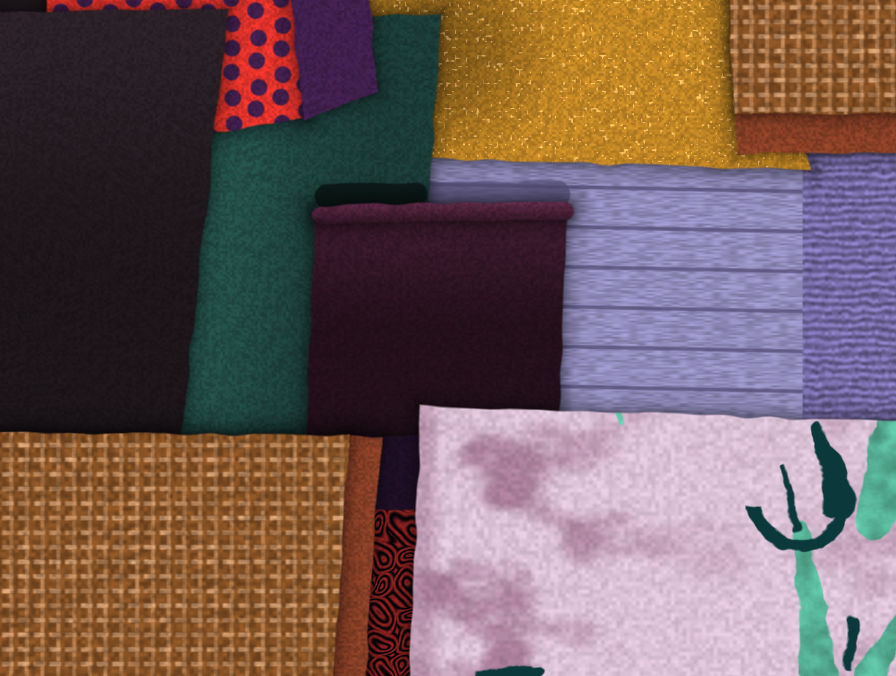
This texture is drawn by a Shadertoy shader. Its source:

```glsl
const vec2 CANVAS = vec2(7.68, 5.79);
const float EDGE = 0.012;
const float SHADOW = 0.4;
const float DOT_CELL = 0.21;
const float LINE_GAP = 0.342;
const vec2 KNOT_CELL = vec2(0.135, 0.125);
const vec3 CHARCOAL = vec3(0.12, 0.09, 0.11);
const vec3 GREEN = vec3(0.13, 0.29, 0.27);
const vec3 MAROON = vec3(0.16, 0.07, 0.12);
const vec3 PURPLE = vec3(0.25, 0.12, 0.3);
const vec3 RED = vec3(0.9, 0.2, 0.17);
const vec3 GOLD = vec3(0.75, 0.52, 0.14);
const vec3 LAVENDER = vec3(0.57, 0.55, 0.74);
const vec3 RIB = vec3(0.44, 0.4, 0.62);
const vec3 OCHRE = vec3(0.5, 0.3, 0.13);
const vec3 KNOT = vec3(0.77, 0.58, 0.42);
const vec3 RUST = vec3(0.54, 0.25, 0.15);
const vec3 PINK = vec3(0.86, 0.76, 0.84);
const vec3 MAUVE = vec3(0.66, 0.49, 0.6);
const vec3 TEAL = vec3(0.04, 0.22, 0.23);
const vec3 MINT = vec3(0.34, 0.7, 0.59);

float hash(vec2 p) { return fract(sin(dot(p, vec2(127.1, 311.7))) * 43758.5); }

float noise(vec2 p) {
    vec2 i = floor(p), f = fract(p), s = vec2(0, 1);
    f = f * f * (3. - 2. * f);
    return mix(mix(hash(i), hash(i + s.yx), f.x), mix(hash(i + s), hash(i + s.yy), f.x), f.y);
}

float fbm(vec2 p) {
    float sum = 0., amp = .5;
    for (int i = 0; i < 4; i++, amp *= .5, p = p * 2. + 7.) sum += amp * noise(p);
    return sum;
}

float cover(float d) { return smoothstep(EDGE, -EDGE, d); }

// Outward distance from an edge; corners run clockwise
float side(vec2 p, vec2 a, vec2 b) {
    vec2 e = normalize(b - a);
    return dot(p - a, vec2(e.y, -e.x));
}

float quad(vec2 p, vec4 top, vec4 base) {
    return max(max(side(p, top.xy, top.zw), side(p, top.zw, base.xy)),
               max(side(p, base.xy, base.zw), side(p, base.zw, top.xy)));
}

// Tapered stroke between two ends
float stroke(vec2 p, vec4 ends, float ra, float rb) {
    vec2 e = ends.zw - ends.xy, q = p - ends.xy;
    float t = clamp(dot(q, e) / dot(e, e), 0., 1.);
    return length(q - e * t) - mix(ra, rb, t);
}

// Cloth with a soft contact shadow
void lay(inout vec3 col, float d, vec3 cloth) {
    col *= 1. - SHADOW * exp(-max(d, 0.) * 14.);
    col = mix(col, cloth, cover(d));
}

vec3 waffle(vec2 p) {
    vec2 g = p / KNOT_CELL, f = fract(g) - .5;
    float bar = smoothstep(.24, .08, abs(f.y)) * smoothstep(.48, .25, abs(f.x));
    float stem = smoothstep(.2, .05, abs(f.x - .2)) * .6;
    vec3 c = mix(OCHRE, KNOT, max(bar, stem) * (.6 + .4 * hash(floor(g))));
    return c * (.8 + .4 * noise(p * 28.));
}

vec3 dots(vec2 p) {
    vec2 g = p / DOT_CELL;
    g.y += .5 * mod(floor(g.x), 2.);
    vec2 f = fract(g) - .5 - .14 * (hash(floor(g)) - .5);
    return mix(RED, PURPLE, cover((length(f) - .34) * DOT_CELL));
}

vec3 lavenderKnit(vec2 p) {
    float y = p.y - .02 * (p.x - 5.8) - 1.62;
    float line = abs(fract(y / LINE_GAP + .5) - .5) * LINE_GAP;
    vec3 c = LAVENDER * (.86 + .28 * noise(p * vec2(14, 65)));
    c = mix(c, RIB * .75, .75 * smoothstep(.025, .006, line));
    float ridge = sin(p.y * 88. + 3. * noise(p * 12.));
    vec3 cuff = RIB * (.87 + .18 * ridge + .3 * noise(p * 35.));
    return mix(c, cuff, cover(6.88 - p.x));
}

vec3 velvet(vec2 p) {
    float blotch = smoothstep(.42, .72, fbm(p * vec2(1.6, 2.6) + 3.));
    vec3 c = mix(PINK, MAUVE, blotch * (1. - .6 * smoothstep(4.2, 6.2, p.x)));
    c = mix(c, MAUVE, .55 * smoothstep(3.82, 3.65, p.x));
    c *= .92 + .16 * noise(p * 30.);
    // Leaves and stems
    vec2 q = p + .12 * (vec2(fbm(p * 5.), fbm(p * 5. + 9.)) - .47);
    float mint = stroke(q, vec4(7.68, 3.7, 7.5, 4.45), .2, .16);
    mint = min(mint, stroke(q, vec4(6.86, 4.5, 7.02, 5.75), .05, .17));
    mint = min(mint, stroke(q, vec4(7.7, 5.3, 7.45, 5.8), .05, .13));
    mint = min(mint, stroke(q, vec4(5.3, 3.5, 5.32, 3.63), .04, .02));
    c = mix(c, MINT * (.65 + .7 * fbm(p * 6.)), cover(mint));
    float ink = max(abs(length(q - vec2(6.84, 4.3)) - .36) - .055, 4.35 - q.y);
    ink = min(ink, stroke(q, vec4(7.03, 3.7, 7.2, 4.3), .05, .14));
    ink = min(ink, stroke(q, vec4(6.7, 4, 6.83, 4.5), .02, .035));
    ink = min(ink, stroke(q, vec4(7.31, 5.32, 7.28, 5.72), .05, .03));
    ink = min(ink, stroke(q, vec4(4.1, 5.78, 4.6, 5.77), .04, .05));
    return mix(c, TEAL, cover(ink));
}

void mainImage(out vec4 fragColor, in vec2 fragCoord) {
    // Canvas units, measured down from the top
    vec2 uv = fragCoord / iResolution.xy;
    vec2 p = vec2(uv.x, 1. - uv.y) * CANVAS;
    vec2 w = p + .03 * (vec2(noise(p * 5.), noise(p * 5. + 4.)) - .5);
    float grain = .85 + .3 * noise(p * 50.);
    vec3 col = CHARCOAL;
    // Lavender and gold knits
    lay(col, quad(w, vec4(3, 1, 8, 1), vec4(8, 3.8, 3, 3.8)), lavenderKnit(p));
    col = mix(col, RIB * .8, .7 * cover(stroke(w, vec4(3.6, 1.67, 4.77, 1.66), .11, .11)));
    vec3 gold = GOLD * grain * (.72 + .28 * smoothstep(.2, 1.2, length(p - vec2(3.8, .4))));
    gold += .25 * smoothstep(.78, .95, noise(p * 42.));
    lay(col, quad(w, vec4(3, -1, 6.2, -1), vec4(6.95, 1.46, 3, 1.34)), gold);
    // Green, dotted and charcoal cloths
    vec3 green = GREEN * grain * (.8 + .35 * smoothstep(3.6, 1.8, p.x + .2 * p.y));
    lay(col, quad(w, vec4(1.7, .16, 3.79, .12), vec4(3.5, 4, 1.4, 4)), green);
    col = mix(col, GREEN * .35, cover(stroke(w, vec4(2.8, 1.68, 3.56, 1.68), .1, .1)));
    lay(col, quad(w, vec4(.4, -1, 2.4, -1), vec4(2.62, 1, .4, 1.4)), dots(p) * grain);
    lay(col, quad(w, vec4(2.4, -1, 3.1, -1), vec4(3.23, .8, 2.6, 1.03)), PURPLE * grain);
    vec3 charcoal = CHARCOAL * grain * (1.4 - .5 * smoothstep(0., 2.5, p.y));
    lay(col, quad(w, vec4(-1, .12, 1.96, .07), vec4(1.54, 3.8, -1, 3.8)), charcoal);
    // Maroon cloth and rolled rim
    vec3 maroon = MAROON * grain * (1.4 - .55 * smoothstep(1.9, 2.9, p.y));
    lay(col, quad(w, vec4(2.7, 1.8, 4.86, 1.78), vec4(4.78, 3.8, 2.62, 3.8)), maroon);
    float rim = stroke(w, vec4(2.76, 1.84, 4.83, 1.8), .08, .08);
    lay(col, rim, MAROON * 1.7 * grain * (1. - 4. * (p.y - 1.82)));
    // Purple tube with red loops
    float loops = .5 + .5 * sin(30. * length(fract(p * 4. + noise(p * 6.)) - .5));
    vec3 tube = mix(PURPLE * .5, RED * .75 * loops, .85 * cover(4.37 - w.y));
    lay(col, quad(w, vec4(3, 3.73, 3.7, 3.73), vec4(3.6, 6, 3, 6)), tube * grain);
    // Waffle cloths with rust trims
    lay(col, quad(w, vec4(-1, 3.7, 3.27, 3.74), vec4(3.12, 6, -1, 6)), RUST * grain);
    lay(col, quad(w, vec4(-1, 3.7, 2.99, 3.73), vec4(2.85, 6, -1, 6)), waffle(p));
    lay(col, quad(w, vec4(6.2, -1, 8, -1), vec4(8, 1.3, 6.32, 1.32)), RUST * grain);
    lay(col, quad(w, vec4(6.2, -1, 8, -1), vec4(8, .98, 6.29, .97)), waffle(p));
    // Velvet on top
    lay(col, quad(w, vec4(3.61, 3.48, 8, 3.62), vec4(8, 6, 3.5, 6)), velvet(p));
    fragColor = vec4(col, 1);
}
```
